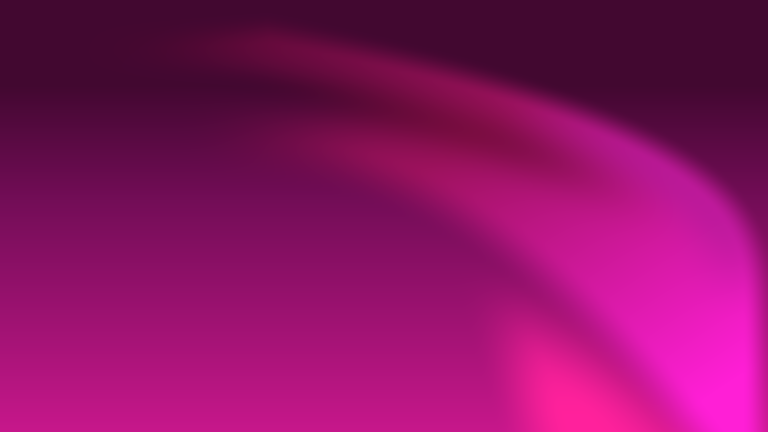
Reproduce this background procedurally as a Shadertoy shader.

```glsl
// A soft magenta veil arcs from the upper left down to the lower right.
// A vertical gradient is overlaid with a pink glow and a curved sheet whose
// edges are distance-like fields and whose fold is a darker gaussian band.

const vec3 NIGHT   = vec3(0.26, 0.03, 0.19);
const vec3 PLUM    = vec3(0.45, 0.05, 0.34);
const vec3 MAGENTA = vec3(0.78, 0.09, 0.545);
const vec3 WINE    = vec3(0.33, 0.03, 0.19);
const vec3 ROSE    = vec3(0.62, 0.07, 0.37);
const vec3 FUCHSIA = vec3(1.00, 0.12, 0.84);
const vec3 VIOLET  = vec3(0.71, 0.10, 0.60);
const vec3 HOT     = vec3(1.00, 0.13, 0.61);

// Three-colour ramp with its middle stop at m.
vec3 ramp(vec3 a, vec3 b, vec3 c, float m, float t) {
    return t < m ? mix(a, b, clamp(t / m, 0.0, 1.0))
                 : mix(b, c, clamp((t - m) / (1.0 - m), 0.0, 1.0));
}

float gauss(float d, float width) {
    return exp(-d * d / (width * width));
}

// Depth inside the outer arc, steep at the right and flat at the top.
float outerDepth(vec2 p, float right) {
    float t = max((p.y - 0.282) / 0.671, 0.0);
    float edge = right - 1.153 * pow(t, 2.9);
    float slope = 4.98 * pow(t, 1.9);
    float arc = (edge - p.x) / sqrt(1.0 + slope * slope);
    float top = 0.954 - 0.06 * max(0.62 - p.x, 0.0) - p.y;
    return min(arc, top);
}

// Signed height above a drooping parabola, scaled to distance.
float aboveParabola(vec2 p, vec2 apex, float bend) {
    float dx = max(p.x - apex.x, 0.0);
    float slope = 2.0 * bend * dx;
    return (p.y - apex.y + bend * dx * dx) / sqrt(1.0 + slope * slope);
}

vec3 backdrop(float y) {
    return ramp(MAGENTA, PLUM, NIGHT, 0.67, y / 0.80);
}

// Pink light rising from the lower edge, cut by a diagonal shadow.
float glowAmount(vec2 p) {
    float left = smoothstep(-0.07, 0.10, p.x - 1.22 + 0.30 * p.y);
    float rise = 1.0 - smoothstep(0.03, 0.40, p.y);
    float diagonal = 0.305 - 1.1 * (p.x - 1.204) - p.y;
    return left * rise * smoothstep(-0.20, 0.10, diagonal);
}

// Sheet colour: brighter down and right, violet rim, dark inner fold.
vec3 sheetColor(vec2 p, float depth, vec3 back) {
    float light = 0.42 + 0.26 * (p.x - 0.694) + 0.39 * (0.884 - p.y);
    vec3 col = ramp(WINE, ROSE, FUCHSIA, 0.43, (light - 0.32) / 0.66);
    float rim = gauss(depth - 0.07, 0.09) * smoothstep(1.1, 1.55, p.x);
    col = mix(col, VIOLET, 0.7 * rim * smoothstep(0.25, 0.5, p.y));
    float fold = gauss(aboveParabola(p, vec2(0.347, 0.803), 0.20), 0.065);
    vec3 shade = mix(back, col * vec3(0.78, 0.72, 0.70), smoothstep(0.5, 1.1, p.x));
    return mix(col, shade, fold * (1.0 - smoothstep(1.15, 1.6, p.x)));
}

// Coverage of the sheet with soft borders and a faded left tip.
float sheetCover(vec2 p, float depth) {
    float inner = aboveParabola(p, vec2(0.625, 0.595), 0.667);
    float start = mix(0.40, 0.17, smoothstep(0.75, 0.86, p.y));
    float tip = smoothstep(start, start + 0.50, p.x);
    return tip * smoothstep(-0.02, 0.06, depth) * smoothstep(-0.035, 0.09, inner);
}

void mainImage(out vec4 fragColor, in vec2 fragCoord) {
    vec2 p = fragCoord / iResolution.y;
    float right = iResolution.x / iResolution.y;
    float depth = outerDepth(p, right);

    // Backdrop, then glow, then sheet.
    vec3 col = backdrop(p.y);
    col = mix(col, HOT, glowAmount(p));
    col = mix(col, sheetColor(p, depth, col), sheetCover(p, depth));
    fragColor = vec4(col, 1.0);
}
```
